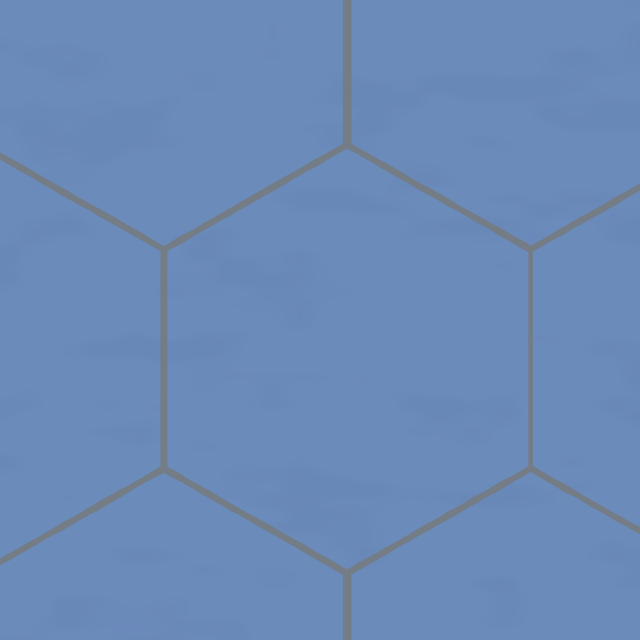
Write a Shadertoy shader that draws this pattern.

```glsl
// Large flat blue hexagonal tiles divided by thin grey joints.
// Two staggered rectangular lattices give the hexagon cells; edge distances
// draw the joints, and stretched value noise leaves faint marks on the glaze.

const vec3 TILE_COLOR = vec3(0.420, 0.545, 0.735);
const vec3 MARK_COLOR = vec3(0.405, 0.529, 0.715);
const vec3 JOINT_COLOR = vec3(0.455, 0.485, 0.525);

const vec2 TILE_CENTER = vec2(0.5425, 0.4390);
const float HALF_WIDTH = 0.2865;
const float HALF_HEIGHT = 0.3346;
const float HALF_SIDE = 0.1712;   // half the length of an upright edge

// Upright joints cycle through three widths; sloping joints share one.
const vec3 UPRIGHT_WIDTHS = vec3(0.0135, 0.0070, 0.0108);
const float SLOPE_WIDTH = 0.0102;
const float WOBBLE = 0.0016;
const float WOBBLE_SCALE = 50.0;

const vec2 MARK_SCALE = vec2(9.0, 22.0);
const float MARK_STRENGTH = 0.75;

float hash(vec2 p) {
    vec3 q = fract(vec3(p.xyx) * 0.1031);
    q += dot(q, q.yzx + 33.33);
    return fract((q.x + q.y) * q.z);
}

float valueNoise(vec2 p) {
    vec2 cell = floor(p);
    vec2 f = fract(p);
    f = f * f * (3.0 - 2.0 * f);
    float low = mix(hash(cell), hash(cell + vec2(1.0, 0.0)), f.x);
    float high = mix(hash(cell + vec2(0.0, 1.0)), hash(cell + 1.0), f.x);
    return mix(low, high, f.y);
}

// Inner distances to the upright (x) and sloping (y) edges of one hexagon.
vec2 edgeDistances(vec2 p) {
    p = abs(p);
    vec2 normal = normalize(vec2(HALF_HEIGHT - HALF_SIDE, HALF_WIDTH));
    return vec2(HALF_WIDTH - p.x, dot(normal, vec2(0.0, HALF_HEIGHT) - p));
}

// Distances within whichever staggered hexagon contains the point.
vec2 hexEdges(vec2 p) {
    vec2 stagger = vec2(HALF_WIDTH, HALF_HEIGHT + HALF_SIDE);
    vec2 period = 2.0 * stagger;
    vec2 a = edgeDistances(mod(p + stagger, period) - stagger);
    vec2 b = edgeDistances(mod(p, period) - stagger);
    return min(a.x, a.y) > min(b.x, b.y) ? a : b;
}

float jointMask(float dist, float width, float pixel) {
    return 1.0 - smoothstep(-0.75 * pixel, 0.75 * pixel, dist - 0.5 * width);
}

void mainImage(out vec4 fragColor, in vec2 fragCoord) {
    float pixel = 1.0 / iResolution.y;
    vec2 uv = fragCoord * pixel;
    vec2 p = uv - TILE_CENTER;

    // Faint horizontal marks on the glaze
    float broad = valueNoise(uv * MARK_SCALE + 7.0);
    float fine = valueNoise(uv * MARK_SCALE * 2.1 + 31.0);
    float marks = smoothstep(0.52, 0.85, 0.65 * broad + 0.35 * fine);
    vec3 color = mix(TILE_COLOR, MARK_COLOR, MARK_STRENGTH * marks);

    // Joints, with slightly uneven slopes
    vec2 edges = hexEdges(p);
    int column = int(mod(round(p.x / HALF_WIDTH), 3.0));
    float wobble = WOBBLE * (valueNoise(uv * WOBBLE_SCALE) - 0.5);
    float upright = jointMask(edges.x, UPRIGHT_WIDTHS[column], pixel);
    float slope = jointMask(edges.y + wobble, SLOPE_WIDTH, pixel);
    color = mix(color, JOINT_COLOR, max(upright, slope));

    fragColor = vec4(color, 1.0);
}
```
